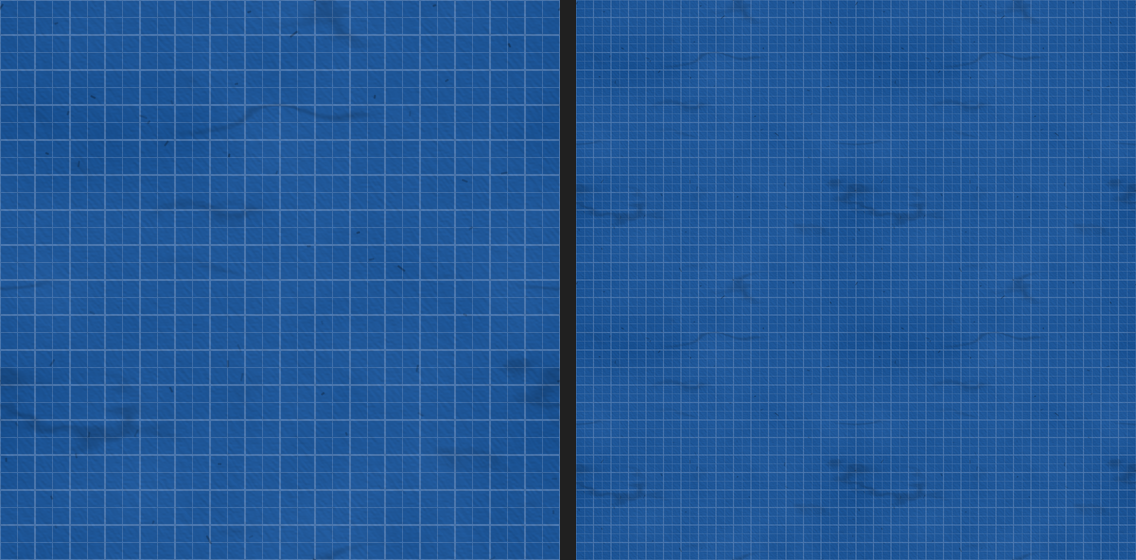
Left: one tile. Right: repeated 2 by 2.
A WebGL 2 fragment shader for this pattern:

```glsl
#version 300 es
precision highp float;
// Seamless blue drafting paper: a ruled grid with half divisions on mottled, fibrous stock.

#define REPEATS 16.0
#define MAJOR_WIDTH 0.026
#define MINOR_WIDTH 0.021
#define MINOR_OPACITY 0.45
#define MOTTLE 0.85
#define GRAIN 0.20
#define CREASE 0.13
#define FLECK_CELLS 14.0
#define FLECK_DENSITY 0.30
#define FLECK_OPACITY 0.32

uniform vec2 u_resolution;
out vec4 fragColor;

const float TAU = 6.2831853;
const vec3 DEEP_BLUE = vec3(0.082, 0.300, 0.553);
const vec3 PALE_BLUE = vec3(0.138, 0.358, 0.618);
const vec3 LINE_COLOR = vec3(0.50, 0.61, 0.77);

float hash(vec2 cell, uint seed) {
    uvec2 q = uvec2(cell);
    uint h = q.x * 1597334677u ^ q.y * 3812015801u ^ seed * 2246822519u;
    h = (h ^ (h >> 15u)) * 2654435769u;
    h = (h ^ (h >> 13u)) * 3266489917u;
    return float((h ^ (h >> 16u)) >> 8u) / 16777216.0;
}

// Value noise over the unit square that wraps after a whole number of cells.
float wrapNoise(vec2 uv, vec2 cells, uint seed) {
    vec2 p = uv * cells;
    vec2 i = floor(p);
    vec2 f = p - i;
    f = f * f * (3.0 - 2.0 * f);
    vec2 a = mod(i, cells);
    vec2 b = mod(i + 1.0, cells);
    return mix(mix(hash(a, seed), hash(vec2(b.x, a.y), seed), f.x),
               mix(hash(vec2(a.x, b.y), seed), hash(b, seed), f.x), f.y);
}

float cloudNoise(vec2 uv, vec2 cells, uint seed) {
    float sum = 0.0;
    float weight = 0.5;
    for (uint octave = 0u; octave < 4u; octave++) {
        sum += weight * wrapNoise(uv, cells, seed + octave);
        cells *= 2.0;
        weight *= 0.5;
    }
    return sum / 0.9375;
}

// Raised pulp: slanted relief lit from one side; the whole-number shear keeps it seamless.
float pulpRelief(vec2 uv) {
    vec2 slanted = vec2(uv.x, uv.y + uv.x);
    vec2 lightStep = vec2(0.0012, 0.0022);
    float coarse = wrapNoise(slanted, vec2(90.0, 150.0), 21u)
                 - wrapNoise(slanted + lightStep, vec2(90.0, 150.0), 21u);
    float fine = wrapNoise(uv, vec2(170.0, 260.0), 22u)
               - wrapNoise(uv + lightStep, vec2(170.0, 260.0), 22u);
    return 0.55 * coarse + 0.35 * fine;
}

// Soft dark wrinkles along a noise contour, shown only in patches.
float creases(vec2 uv) {
    float ridge = abs(cloudNoise(uv, vec2(3.0, 7.0), 31u) - 0.5);
    float patches = smoothstep(0.48, 0.72, cloudNoise(uv, vec2(5.0), 41u));
    return patches * smoothstep(0.045, 0.0, ridge);
}

// Short stray fibres, at most one per cell.
float flecks(vec2 uv, float pixel) {
    vec2 p = uv * FLECK_CELLS;
    vec2 home = floor(p);
    float soft = pixel * FLECK_CELLS;
    float cover = 0.0;
    for (int y = -1; y <= 1; y++) {
        for (int x = -1; x <= 1; x++) {
            vec2 cell = home + vec2(x, y);
            vec2 id = mod(cell, FLECK_CELLS);
            vec2 center = cell + vec2(hash(id, 51u), hash(id, 52u));
            float angle = TAU * hash(id, 53u);
            vec2 along = vec2(cos(angle), sin(angle));
            float reach = mix(0.02, 0.11, pow(hash(id, 54u), 2.0));
            vec2 d = p - center;
            d -= along * clamp(dot(d, along), -reach, reach);
            float present = step(hash(id, 55u), FLECK_DENSITY);
            float ink = mix(0.35, 1.0, hash(id, 56u));
            cover = max(cover, present * ink * smoothstep(0.022 + soft, 0.0, length(d)));
        }
    }
    return cover;
}

// Exact pixel coverage of lines at whole numbers on both axes.
float ruledLines(vec2 p, float width, vec2 pixel) {
    vec2 d = abs(p - round(p));
    vec2 overlap = min(d + 0.5 * pixel, vec2(0.5 * width)) - max(d - 0.5 * pixel, vec2(-0.5 * width));
    vec2 cover = clamp(overlap / pixel, 0.0, 1.0);
    return max(cover.x, cover.y);
}

void main() {
    vec2 uv = gl_FragCoord.xy / u_resolution;
    vec2 pixel = 1.0 / u_resolution;

    // Mottled paper
    float cloud = cloudNoise(uv, vec2(4.0), 11u) - 0.5;
    float blotch = cloudNoise(uv, vec2(11.0, 14.0), 16u) - 0.5;
    float tone = 0.52 + MOTTLE * (1.3 * cloud + 0.45 * blotch);
    vec3 color = mix(DEEP_BLUE, PALE_BLUE, clamp(tone, 0.0, 1.0));

    // Ruling: fine half divisions under the main grid
    vec2 grid = uv * REPEATS;
    vec2 gridPixel = pixel * REPEATS;
    float minor = MINOR_OPACITY * ruledLines(grid + 0.5, MINOR_WIDTH, gridPixel);
    float major = ruledLines(grid, MAJOR_WIDTH, gridPixel);
    color = mix(color, LINE_COLOR, max(minor, major));

    // Wear
    float relief = clamp(pulpRelief(uv), -0.45, 0.22);
    color *= 1.0 + GRAIN * relief;
    color *= 1.0 - CREASE * creases(uv);
    color *= 1.0 - FLECK_OPACITY * flecks(uv, max(pixel.x, pixel.y));
    fragColor = vec4(color, 1.0);
}
```
